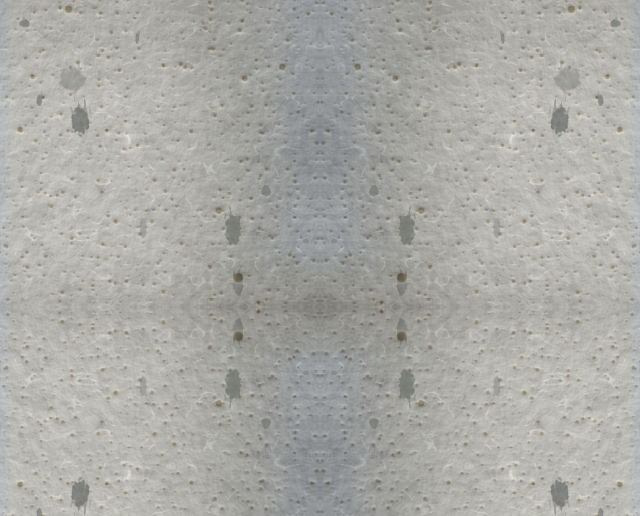
Write a Shadertoy shader that draws this texture.

```glsl
// Weathered concrete slab, folded about a vertical and a horizontal axis.
// Broad gradients set the tone, gradient noise gives mottling and relief,
// and distance functions place the grey stains, round pits and scattered pores.

vec2 hash2(vec2 p) {
    vec3 h = fract(p.xyx * vec3(0.1031, 0.1030, 0.0973));
    h += dot(h, h.yzx + 33.33);
    return fract((h.xx + h.yz) * h.zy);
}

float gradientNoise(vec2 p) {
    vec2 cell = floor(p), f = fract(p);
    vec2 w = f * f * f * (f * (f * 6.0 - 15.0) + 10.0);
    vec2 right = vec2(1, 0), up = vec2(0, 1);
    float a = dot(hash2(cell) * 2.0 - 1.0, f);
    float b = dot(hash2(cell + right) * 2.0 - 1.0, f - right);
    float c = dot(hash2(cell + up) * 2.0 - 1.0, f - up);
    float d = dot(hash2(cell + 1.0) * 2.0 - 1.0, f - 1.0);
    return mix(mix(a, b, w.x), mix(c, d, w.x), w.y);
}

float mottling(vec2 p) {
    float sum = 0.0, amplitude = 0.5;
    for (int i = 0; i < 5; i++) {
        sum += amplitude * gradientNoise(p);
        p = mat2(1.6, 1.2, -1.2, 1.6) * p + 17.3;
        amplitude *= 0.78;
    }
    return sum;
}

// Broad light and tint, q measured outward from the fold axes
vec3 slabTone(vec2 q) {
    float light = mix(0.585, 0.725, smoothstep(0.0, 0.40, q.x));
    light -= 0.075 * exp(-q.y / 0.045) * (1.0 - 0.3 * smoothstep(0.2, 0.6, q.x));
    light -= 0.055 * smoothstep(0.38, 0.60, q.y) * smoothstep(0.05, 0.25, q.x);
    light += 0.045 * exp(-dot(q - vec2(0, 0.54), q - vec2(0, 0.54)) / 0.012);
    light += 0.035 * exp(-dot(q - vec2(0, 0.13), q - vec2(0, 0.13)) / 0.006);
    light -= 0.030 * exp(-q.x / 0.035) * smoothstep(0.2, 0.3, q.y);
    float cool = exp(-q.x * q.x / 0.014) * smoothstep(0.02, 0.12, q.y);
    cool += 0.8 * smoothstep(0.59, 0.62, q.x);
    return light + mix(vec3(0.008, 0.006, -0.019), vec3(-0.016, 0.0, 0.012), min(cool, 1.0));
}

// Round hollow: shaded floor, dark upper lip, pale lower rim
vec3 carvePit(vec3 color, vec2 offset, float radius, float depth) {
    float edge = 1.0 / iResolution.y;
    float d = length(offset) - radius;
    float hollow = 1.0 - smoothstep(-edge, edge, d);
    float rim = exp(-abs(d) / (0.25 * radius + edge));
    float slope = clamp(offset.y / radius, -1.0, 1.0);
    color = mix(color, color * vec3(0.86, 0.81, 0.73), hollow * depth);
    return color - rim * slope * 0.11 * depth;
}

// Irregular grey patch with ragged streaks running up from it
vec3 paintStain(vec3 color, vec2 q, vec4 shape, float strength) {
    vec2 offset = q - shape.xy;
    float ragged = gradientNoise(q * 75.0) + 0.6 * gradientNoise(q * 170.0);
    float d = length(offset / shape.zw) + 0.42 * ragged;
    float body = 1.0 - smoothstep(0.82, 1.08, d);
    float reach = length((offset - vec2(0, shape.w * 0.8)) / (shape.zw * vec2(1.25, 1.0)));
    float streaks = smoothstep(0.08, 0.28, gradientNoise(q * vec2(170, 38)));
    streaks *= 1.0 - smoothstep(0.6, 1.1, reach);
    vec3 grey = vec3(0.46, 0.47, 0.45) + 0.07 * ragged;
    return mix(color, grey, strength * max(body, 0.65 * streaks));
}

void mainImage(out vec4 fragColor, in vec2 fragCoord) {
    vec2 p = fragCoord / iResolution.y;
    vec2 q = abs(p - vec2(0.5 * iResolution.x / iResolution.y, 0.405));
    vec3 color = slabTone(q);

    // Mottling, worn patches and fine raised grain
    float rough = mottling(q * vec2(15, 19) + 4.0);
    color += 0.085 * rough;
    float worn = smoothstep(0.08, 0.42, mottling(q * vec2(22, 30) + 41.0));
    color -= worn * vec3(0.055, 0.058, 0.062);
    for (int i = 0; i < 3; i++) {
        vec2 g = q * (48.0 * exp2(float(i))) + float(i) * 9.0;
        color += 0.048 * (gradientNoise(g) - gradientNoise(g + vec2(0.25, 0.4)));
    }
    float ridge = abs(gradientNoise(q * vec2(24, 36) + 7.0));
    float broken = smoothstep(0.0, 0.3, gradientNoise(q * 31.0 + 60.0));
    color += 0.075 * broken * (1.0 - smoothstep(0.0, 0.06, ridge));

    // Scattered pores, finer in each layer
    for (int i = 0; i < 3; i++) {
        float density = 17.0 * pow(1.8, float(i));
        vec2 g = q * density + float(i) * 23.0;
        vec2 cell = floor(g), r = hash2(cell + 5.0);
        vec2 offset = (fract(g) - 0.2 - 0.6 * hash2(cell)) / density;
        float radius = mix(0.0014, 0.0034, r.y * r.y);
        color = carvePit(color, offset, radius, step(0.58, r.x) * mix(0.5, 1.1, r.y));
    }

    // Large stains: centre, then radii
    vec4 stains[10] = vec4[10](
        vec4(0.464, 0.362, 0.017, 0.028), vec4(0.168, 0.150, 0.016, 0.030),
        vec4(0.159, 0.043, 0.011, 0.020), vec4(0.104, 0.225, 0.009, 0.011),
        vec4(0.573, 0.549, 0.010, 0.008), vec4(0.544, 0.401, 0.006, 0.011),
        vec4(0.354, 0.521, 0.004, 0.011), vec4(0.343, 0.153, 0.007, 0.021),
        vec4(0.027, 0.128, 0.006, 0.004), vec4(0.479, 0.440, 0.027, 0.023));
    for (int i = 0; i < 10; i++) {
        float strength = i < 3 ? 0.85 : (i < 7 ? 0.7 : 0.4);
        color = paintStain(color, q, stains[i], strength);
    }

    // Distinct pits: centre, then radius
    vec3 pits[9] = vec3[9](
        vec3(0.073, 0.464, 0.006), vec3(0.487, 0.576, 0.007), vec3(0.196, 0.186, 0.006),
        vec3(0.158, 0.056, 0.009), vec3(0.557, 0.445, 0.004), vec3(0.581, 0.343, 0.005),
        vec3(0.146, 0.442, 0.005), vec3(0.396, 0.165, 0.004), vec3(0.270, 0.470, 0.004));
    for (int i = 0; i < 9; i++)
        color = carvePit(color, q - pits[i].xy, pits[i].z, 1.25);

    fragColor = vec4(clamp(color, 0.0, 1.0), 1.0);
}
```
